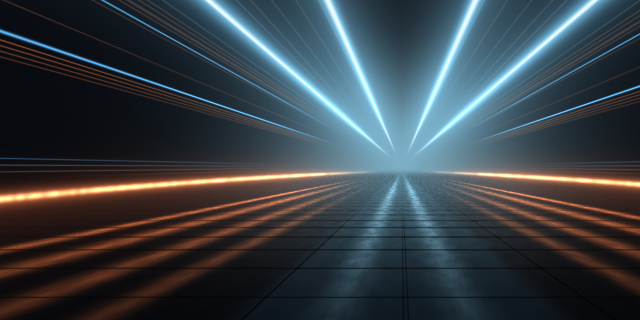
This background is drawn by a WebGL 1 fragment shader. Its source:

```glsl
precision highp float;
// A dark tunnel of light trails: pale beams and thin streaks fan out of a
// misty vanishing point above a tiled floor with ember trails. Rays are
// distances to lines, mirrored left and right; floor detail uses perspective.
uniform vec2 u_resolution;

#define VANISH vec2(1.255, 0.479)
#define HAZE_SIZE 0.39
#define HAZE vec3(0.46, 0.65, 0.72)
#define NIGHT vec3(0.026, 0.034, 0.052)
#define BEAM vec3(0.90, 0.98, 1.0)
#define BEAM_HALO vec3(0.17, 0.29, 0.35)
#define STREAK_BLUE vec3(0.30, 0.62, 0.85)
#define EMBER vec3(0.92, 0.43, 0.20)
#define EMBER_CORE vec3(1.0, 0.83, 0.56)
#define EMBER_HAZE vec3(0.40, 0.19, 0.11)
#define TILE_DEPTH 0.7

float hash(float n) {
  return fract(sin(n * 127.1) * 43758.5);
}

vec2 gradient(vec2 cell) {
  float a = 6.2832 * hash(dot(cell, vec2(1.0, 57.3)));
  return vec2(cos(a), sin(a));
}

float gradientNoise(vec2 p) {
  vec2 i = floor(p), f = fract(p);
  vec2 w = f * f * (3.0 - 2.0 * f);
  vec2 e = vec2(1.0, 0.0);
  float low = mix(dot(gradient(i), f), dot(gradient(i + e), f - e), w.x);
  float high = mix(dot(gradient(i + e.yx), f - e.yx),
                   dot(gradient(i + 1.0), f - 1.0), w.x);
  return mix(low, high, w.y);
}

// x: distance along a ray from the vanishing point, y: distance to it
vec2 rayCoords(vec2 m, float slope) {
  vec2 dir = normalize(vec2(1.0, slope));
  return vec2(dot(m, dir), abs(m.x * dir.y - m.y * dir.x));
}

// Soft line, dimmed rather than thinned below one pixel
float softLine(float d, float halfWidth) {
  float s = max(halfWidth, 0.8 / u_resolution.y);
  return exp(-d * d / (s * s)) * halfWidth / s;
}

float ray(vec2 m, float slope, float spread) {
  vec2 r = rayCoords(m, slope);
  return softLine(r.y, spread * max(r.x, 0.0));
}

vec3 background(vec2 q) {
  float r = length(q * vec2(1.0, q.y > 0.0 ? 0.85 : 1.7));
  float haze = exp(-pow(r / HAZE_SIZE, 1.5));
  float wedge = q.x / max(q.y, 0.02) / 0.33;
  haze *= 1.0 - 0.5 * smoothstep(0.1, 0.5, q.y) * exp(-wedge * wedge);
  return NIGHT + HAZE * haze;
}

// Thin trails along the walls
vec3 wallStreaks(vec2 m) {
  float t = length(m);
  vec3 c = STREAK_BLUE * 1.1 * ray(m, 0.338, 0.0042);
  c += STREAK_BLUE * 0.8 * ray(m, 0.557, 0.003);
  for (int i = 0; i < 4; i++) {
    float k = float(i);
    c += EMBER * (0.5 - 0.07 * k) * ray(m, 0.316 - 0.014 * k, 0.0022);
    c += EMBER * 0.3 * ray(m, 0.59 + 0.022 * k, 0.0018);
    c += mix(STREAK_BLUE, EMBER, k / 3.0) * 0.45 * smoothstep(0.3, 0.7, t)
       * ray(m, 0.021 - 0.017 * k, 0.0016);
  }
  for (int i = 0; i < 10; i++) {
    float k = float(i);
    float slope = tan(0.38 + 0.075 * (k + hash(k + 3.0)));
    c += mix(EMBER, HAZE, hash(k + 9.0)) * 0.24 * ray(m, slope, 0.002);
  }
  return c * smoothstep(0.18, 0.45, t);
}

// Pale overhead beams with wide halos
vec3 addBeams(vec3 c, vec2 m) {
  for (int i = 0; i < 2; i++) {
    float k = float(i);
    float slope = mix(0.862, 2.25, k);
    vec2 r = rayCoords(m, slope);
    c += BEAM_HALO * exp(-r.y / (0.025 + 0.1 * max(r.x, 0.0)))
       * smoothstep(0.0, 0.3, r.x);
    c += BEAM_HALO * 1.2 * ray(m, slope, 0.04) * smoothstep(0.04, 0.2, r.x);
    float core = ray(m, slope, mix(0.009, 0.015, k));
    c = mix(c, BEAM, min(core * 1.25, 1.0) * smoothstep(0.03, 0.1, r.x));
  }
  return c;
}

// Tiled floor with reflected beams, joints and ember trails
vec3 addFloor(vec3 c, vec2 q, vec2 m) {
  float drop = max(-q.y - 0.012, 0.002);
  float depth = 1.0 / max(-q.y, 0.01);
  float u = q.x / drop;
  float mottling = gradientNoise(vec2(u * 7.0, depth * 4.0));
  mottling += 0.5 * gradientNoise(vec2(u * 23.0, depth * 9.0));
  c *= 0.72 + 0.12 * mottling;

  float path = 1.0 - smoothstep(1.0, 1.25, abs(u));
  c += vec3(0.02, 0.045, 0.06) * path;
  float band = (abs(u) - 0.46) / 0.17;
  c += HAZE * 0.62 * exp(-band * band - 3.3 * drop)
     * smoothstep(0.0, 0.07, drop) * (1.0 + 0.45 * mottling);

  vec2 fromFloor = vec2(m.x, -drop);
  for (int i = 0; i < 4; i++) {
    float k = float(i);
    float trail = ray(fromFloor, -0.2 - 0.035 * k - 0.02 * k * k, 0.008 + 0.007 * k);
    c += EMBER * trail * (0.95 - 0.19 * k) * smoothstep(0.06, 0.4, m.x)
       * exp(-0.55 * m.x) * (1.0 + 0.3 * mottling);
  }

  float row = abs(fract(depth / TILE_DEPTH) - 0.5) * TILE_DEPTH / (depth * depth);
  float joints = 0.6 * softLine(row, 0.0022);
  float edge = u < 0.0 ? 1.07 : 1.43;
  joints += 0.7 * softLine(abs(abs(u) - edge) * drop * 0.65, 0.007 * drop);
  joints += 0.6 * softLine(abs(abs(u - 0.03) - 0.017) * drop, 0.005 * drop);
  return c * (1.0 - min(joints, 0.8) * smoothstep(0.06, 0.22, drop));
}

// Bright side trail and the warm haze around it
vec3 emberTrail(vec2 m) {
  float dy = m.y + 0.012 + 0.04 * m.x + 0.025 * m.x * m.x;
  float reach = smoothstep(0.03, 0.4, m.x);
  float fall = dy > 0.0 ? 0.045 : 0.1;
  float glints = 1.0 + 0.5 * gradientNoise(vec2(m.x * 45.0, 2.5));
  vec3 c = EMBER_HAZE * 0.75 * exp(-abs(dy) / fall) * reach;
  c += EMBER * 0.4 * softLine(dy, 0.008 + 0.015 * m.x) * reach;
  return c + EMBER_CORE * 0.8 * glints * softLine(dy, 0.003 + 0.006 * m.x) * reach;
}

void main() {
  vec2 q = gl_FragCoord.xy / u_resolution * vec2(2.0, 1.0) - VANISH;
  vec2 m = vec2(abs(q.x), q.y);
  vec3 wall = addBeams(background(q) + wallStreaks(m), m);
  vec3 ground = addFloor(background(q), q, m);
  vec3 color = mix(ground, wall, smoothstep(-0.035, -0.005, q.y));
  color += emberTrail(m);
  gl_FragColor = vec4(min(color, 1.0), 1.0);
}
```
